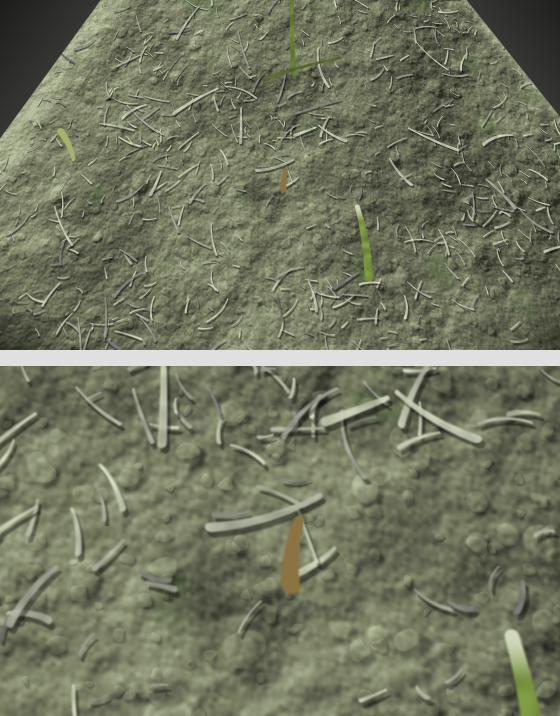
Top: the whole. Bottom: its middle third, enlarged.
Reproduce this texture procedurally as a Shadertoy shader.

```glsl
// Dry garden soil seen at a slant, strewn with pale straw and a few green shoots.
// Soil is relief-lit fractal noise with clods; straw is scattered from jittered
// grids that thicken in heaps; dark wedges close off the two upper corners.
#define RELIEF 1.9
#define GRAIN 0.09
#define CLOD_SHARE 0.36
#define STRAW_SHARE 0.17
#define HEAP_SHARE 0.62
#define SOFTNESS 0.0022
#define SOIL_DARK vec3(0.17, 0.17, 0.14)
#define SOIL_MID vec3(0.36, 0.37, 0.30)
#define SOIL_LIGHT vec3(0.48, 0.50, 0.39)
#define SOIL_PALE vec3(0.72, 0.75, 0.62)
#define STRAW_PALE vec3(0.82, 0.85, 0.74)
#define STRAW_GREY vec3(0.42, 0.41, 0.43)

// Straw heaps: centre on the canvas and radius
const vec3 HEAPS[8] = vec3[8](
    vec3(0.84, 0.63, 0.10), vec3(1.27, 0.62, 0.12), vec3(1.43, 0.38, 0.14),
    vec3(0.93, 0.13, 0.13), vec3(0.44, 0.86, 0.12), vec3(1.25, 0.95, 0.14),
    vec3(0.28, 0.05, 0.13), vec3(0.42, 0.61, 0.09));

float hash(vec2 p) {
    return fract(sin(dot(p, vec2(127.1, 311.7))) * 43758.5453);
}

float noise(vec2 p) {
    vec2 i = floor(p), f = fract(p);
    f = f * f * (3.0 - 2.0 * f);
    return mix(mix(hash(i), hash(i + vec2(1, 0)), f.x),
               mix(hash(i + vec2(0, 1)), hash(i + vec2(1, 1)), f.x), f.y);
}

float soilHeight(vec2 p) {
    float sum = 0.0, amplitude = 0.5;
    p *= 10.0;
    for (int i = 0; i < 5; i++) {
        sum += amplitude * noise(p);
        p = mat2(1.6, 1.2, -1.2, 1.6) * p + 7.3;
        amplitude *= 0.53;
    }
    return sum;
}

// Canvas to ground: features shrink towards the top
vec2 ground(vec2 p) {
    return vec2((p.x - 0.8) * (1.0 + 0.45 * p.y), p.y * (1.0 + 0.28 * p.y));
}

float softness() { return max(SOFTNESS, 0.8 / iResolution.y); }

// Coverage of a gently bowed, tapering rod lying along x
float rod(vec2 p, float halfLength, float halfWidth, float bow) {
    float t = p.x / halfLength;
    p.y += bow * halfLength * (t * t - 0.3);
    float d = length(vec2(max(abs(p.x) - halfLength, 0.0), p.y));
    float w = halfWidth * (1.0 - 0.3 * t);
    return smoothstep(w + softness(), w - softness(), d);
}

float stalk(vec2 p, vec2 a, vec2 b, float halfWidth, float bow) {
    vec2 along = normalize(b - a);
    p -= 0.5 * (a + b);
    return rod(vec2(dot(p, along), along.x * p.y - along.y * p.x),
               0.5 * length(b - a), halfWidth, bow);
}

// Lit domes with a shadow at their lower right
float clods(vec2 q, float cell) {
    float tone = 0.0;
    vec2 wobble = 0.25 * vec2(noise(q * 3.0 / cell), noise(q * 3.0 / cell + 31.0));
    q = q / cell + wobble;
    for (int k = 0; k < 9; k++) {
        vec2 id = floor(q) + vec2(k % 3 - 1, k / 3 - 1);
        if (hash(id + 4.7) > CLOD_SHARE) continue;
        float r = mix(0.14, 0.42, pow(hash(id + 9.1), 2.0));
        vec2 d = (q - id - vec2(hash(id), hash(id + 17.0))) / r;
        float dome = smoothstep(1.1, 0.8, length(d));
        float shade = smoothstep(1.4, 0.6, length(d - vec2(0.4, -0.6)));
        tone += dome * (0.05 + 0.10 * dot(d, vec2(-0.5, 0.8))) - 0.13 * shade * (1.0 - dome);
    }
    return tone;
}

float strawShare(vec2 q) {
    float share = STRAW_SHARE;
    for (int i = 0; i < 8; i++) {
        float d = length(q - ground(HEAPS[i].xy)) / HEAPS[i].z;
        share += HEAP_SHARE * exp(-1.5 * d * d);
    }
    return share;
}

void strewStraw(inout vec3 color, vec2 q, float cell, float halfWidth, float amount) {
    for (int k = 0; k < 9; k++) {
        vec2 id = floor(q / cell) + vec2(k % 3 - 1, k / 3 - 1);
        vec2 seed = id + cell * 531.0;
        vec2 centre = (id + vec2(hash(seed), hash(seed + 5.3))) * cell;
        if (hash(seed + 2.9) > amount * strawShare(centre)) continue;
        float angle = 3.1416 * hash(seed + 8.2), c = cos(angle), s = sin(angle);
        mat2 turn = mat2(c, -s, s, c);
        float reach = cell * mix(0.25, 0.85, hash(seed + 3.1));
        float width = halfWidth * mix(0.6, 1.3, hash(seed + 6.6));
        float bow = 0.4 * (hash(seed + 1.7) - 0.5);
        vec2 d = q - centre;
        color *= 1.0 - 0.4 * rod(turn * (d + vec2(-0.004, 0.007)), reach, width, bow);
        vec3 tint = mix(STRAW_GREY, STRAW_PALE, sqrt(hash(seed + 7.4)));
        tint *= 0.88 + 0.24 * noise(q * 70.0);
        color = mix(color, tint, 0.9 * rod(turn * d, reach, width, bow));
    }
}

void mainImage(out vec4 fragColor, in vec2 fragCoord) {
    vec2 p = fragCoord / iResolution.y;
    p.x += 0.8 - 0.5 * iResolution.x / iResolution.y;
    vec2 q = ground(p);
    float leftEdge = dot(p - vec2(0.0, 0.604), normalize(vec2(0.396, -0.288)));
    float rightEdge = dot(p - vec2(1.6, 0.667), normalize(vec2(-0.333, -0.267)));

    // Soil tone: broad light, relief, grain, clods and a hollow
    float tone = 0.45 + 0.16 * (noise(q * 3.5 + 2.0) - 0.5) - 0.05 * smoothstep(0.7, 1.5, p.x);
    tone += RELIEF * (soilHeight(q) - soilHeight(q + vec2(-0.004, 0.006)));
    tone += GRAIN * (noise(q * 170.0) - 0.5);
    tone += clods(q, 0.075) + 0.8 * clods(q + 3.7, 0.032);
    tone -= 0.16 * smoothstep(0.09, 0.02, length((p - vec2(0.75, 0.45)) * vec2(1.0, 1.2)));
    tone += 0.22 * smoothstep(0.11, 0.02, leftEdge) + 0.16 * smoothstep(0.03, 0.0, rightEdge);
    vec3 color = mix(SOIL_DARK, SOIL_MID, clamp((tone - 0.17) / 0.19, 0.0, 1.0));
    color = mix(color, SOIL_LIGHT, clamp((tone - 0.36) / 0.12, 0.0, 1.0));
    color = mix(color, SOIL_PALE, clamp((tone - 0.48) / 0.26, 0.0, 1.0));
    float weeds = smoothstep(0.8, 0.9, noise(q * 8.0)) * noise(q * 60.0);
    color = mix(color, vec3(0.32, 0.44, 0.24), 0.5 * weeds);

    // Straw, from chips to long stems
    strewStraw(color, q, 0.028, 0.0020, 0.55);
    strewStraw(color, q, 0.056, 0.0028, 1.0);
    strewStraw(color, q + 0.4 * 0.0, 0.115, 0.0042, 0.8);

    // Green shoots and a cut spear with a pale tip
    vec3 green = vec3(0.42, 0.51, 0.22) * (0.85 + 0.3 * noise(p * 60.0));
    color = mix(color, green, stalk(p, vec2(0.838, 0.79), vec2(0.833, 1.02), 0.006, 0.02));
    color = mix(color, 0.8 * green, stalk(p, vec2(0.754, 0.775), vec2(0.97, 0.838), 0.004, 0.05));
    vec3 spear = mix(green * 1.1, STRAW_PALE, smoothstep(0.36, 0.41, p.y));
    color = mix(color, spear, stalk(p, vec2(1.058, 0.21), vec2(1.025, 0.41), 0.010, -0.06));
    color = mix(color, vec3(0.66, 0.70, 0.42), stalk(p, vec2(0.177, 0.625), vec2(0.213, 0.546), 0.008, 0.1));
    color = mix(color, vec3(0.55, 0.45, 0.26), stalk(p, vec2(0.808, 0.46), vec2(0.816, 0.52), 0.007, 0.1));

    // Lens falloff, then the dark corner wedges
    vec2 v = (p - vec2(0.8, 0.55)) / vec2(0.8, 0.55);
    color *= 1.0 - 0.55 * smoothstep(1.1, 1.5, length(v));
    float edge = min(leftEdge, rightEdge);
    vec3 wedge = vec3(0.21, 0.21, 0.20) * (1.0 - 2.0 * clamp(-edge, 0.0, 0.3));
    color = mix(wedge, color, smoothstep(-softness(), softness(), edge));
    fragColor = vec4(color, 1.0);
}
```
